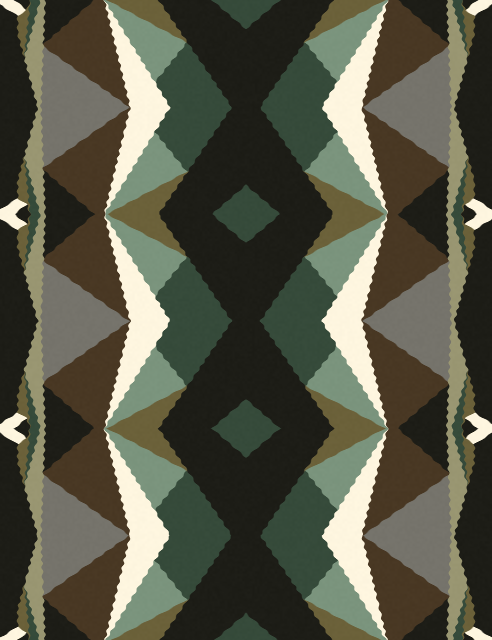
Reproduce this pattern procedurally as a Shadertoy shader.

```glsl
#define CANVAS_HEIGHT 768.0
#define REPEAT 257.0
#define ROW_SHIFT 1.5
#define RIPPLE_LENGTH 10.5
#define RIPPLE_DEPTH 1.1
#define MOTTLE 0.012

const vec3 BLACK  = vec3(0.112, 0.112, 0.088);
const vec3 FOREST = vec3(0.210, 0.292, 0.228);
const vec3 SAGE   = vec3(0.480, 0.580, 0.490);
const vec3 OLIVE  = vec3(0.420, 0.380, 0.225);
const vec3 CREAM  = vec3(0.995, 0.963, 0.875);
const vec3 BROWN  = vec3(0.285, 0.218, 0.138);
const vec3 GRAY   = vec3(0.460, 0.452, 0.420);
const vec3 KHAKI  = vec3(0.600, 0.588, 0.445);

float pixelSize;

float hash(vec2 p) {
    p = fract(p * vec2(0.1031, 0.1137));
    p += dot(p, p.yx + 33.33);
    return fract((p.x + p.y) * p.x * 97.0);
}

float noise(vec2 p) {
    vec2 i = floor(p), f = fract(p);
    f = f * f * (3.0 - 2.0 * f);
    return mix(mix(hash(i), hash(i + vec2(1, 0)), f.x),
               mix(hash(i + vec2(0, 1)), hash(i + vec2(1, 1)), f.x), f.y);
}

// Smooth coverage of the outer side of the line running upward from a to b
float beyond(vec2 p, vec2 a, vec2 b) {
    vec2 e = b - a, d = p - a;
    float dist = (e.y * d.x - e.x * d.y) / length(e);
    return clamp(dist / pixelSize + 0.5, 0.0, 1.0);
}

// Central diamond and the faceted zigzag beside it
vec3 centerColumn(vec2 p, float top) {
    vec3 col = mix(FOREST, BLACK, beyond(p, vec2(41, 0), vec2(0, 35)));
    vec3 facets = mix(FOREST, SAGE, beyond(p, vec2(71, 51), vec2(108, 97)));
    facets = mix(OLIVE, facets, beyond(p, vec2(71, 51) + vec2(96, -51), vec2(71, 51)));
    col = mix(col, facets, beyond(p, vec2(105, 0), vec2(17, top)));
    return mix(col, CREAM, beyond(p, vec2(170, 0), vec2(91, top)));
}

// Brown column with alternating gray and black triangles
vec3 triangleColumn(vec2 p, float top) {
    vec3 col = mix(BROWN, GRAY, beyond(p, vec2(243, 56), vec2(140, top)));
    return mix(col, BLACK, beyond(p, vec2(182, 0), vec2(243, 53)));
}

// Narrow leaf-shaped band, then the black margin with its chevrons
vec3 sideBand(vec2 p, float top) {
    vec3 col = mix(KHAKI, FOREST, beyond(p, vec2(247, 0), vec2(266, 69)));
    col = mix(col, OLIVE, beyond(p, vec2(259, 0), vec2(266, 69)));
    float margin = max(beyond(p, vec2(274, 0), vec2(274, top)),
                       beyond(p, vec2(285, 0), vec2(250, top)));
    col = mix(col, BLACK, margin);

    float pastNotch = beyond(p, vec2(278, 0), vec2(263, 12));
    float notch = beyond(p, vec2(259, 0), vec2(263, 12)) * (1.0 - pastNotch);
    float arm = pastNotch * beyond(p, vec2(263, 12), vec2(274, 19))
              * (1.0 - beyond(p, vec2(304, 0), vec2(274, 19)));
    col = mix(col, BLACK, notch);
    return mix(col, CREAM, arm);
}

void mainImage(out vec4 fragColor, in vec2 fragCoord) {
    pixelSize = CANVAS_HEIGHT / iResolution.y;
    vec2 cloth = (fragCoord - 0.5 * iResolution.xy) * pixelSize;

    // Mirror across the centre line and about each row
    float top = 0.5 * REPEAT;
    vec2 p = vec2(abs(cloth.x), abs(mod(cloth.y + ROW_SHIFT, REPEAT) - top));

    // Irregular scalloped edges
    float drift = 3.0 * noise(cloth / 30.0);
    p.x += RIPPLE_DEPTH * sin(6.2832 * cloth.y / RIPPLE_LENGTH + drift);

    // Columns from the centre outward
    vec3 col = centerColumn(p, top);
    col = mix(col, triangleColumn(p, top), beyond(p, vec2(170, 0), vec2(139, top)));
    col = mix(col, sideBand(p, top), beyond(p, vec2(241, 0), vec2(246, top)));

    // Faint printed mottling
    col += MOTTLE * (noise(cloth / 3.0) - 0.5);
    fragColor = vec4(clamp(col, 0.0, 1.0), 1.0);
}
```
